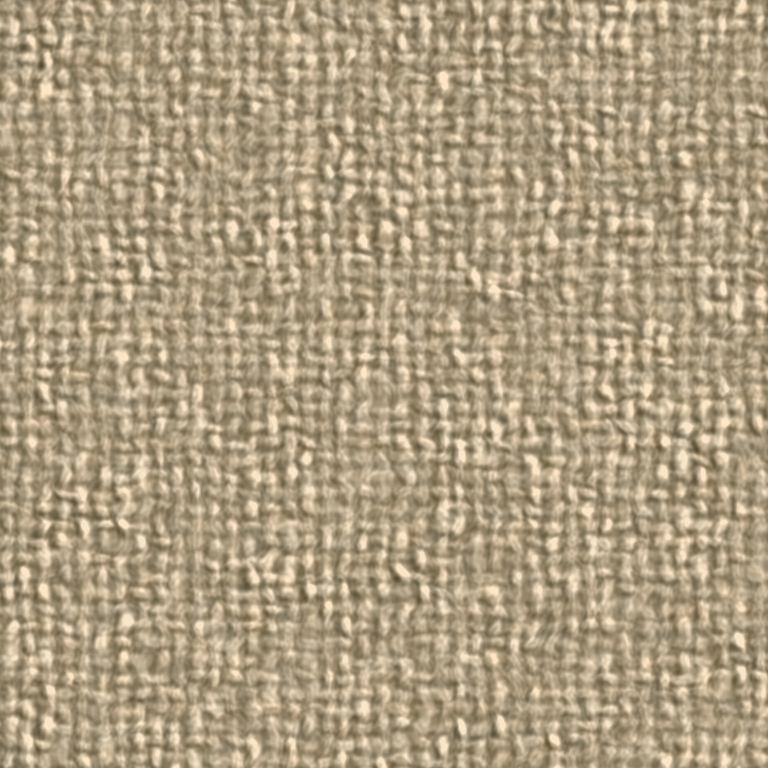
Write a WebGL 2 fragment shader that draws this texture.

```glsl
#version 300 es
precision highp float;
// Coarse plain-weave burlap: a checkerboard of raised warp and weft floats,
// each a firm elongated bump with its own size, place and brightness.
// Gradient noise bends the threads; a shifted height sample gives the relief.

#define THREADS vec2(41.0, 46.0)      // warp and weft threads per canvas
#define WARP_SIZE vec2(0.36, 0.62)    // radii of an upright float, in cells
#define WEFT_SIZE vec2(0.58, 0.34)    // radii of a level float, in cells
#define WEFT_LEVEL 0.78               // brightness of weft against warp
#define JITTER 0.26                   // displacement of single floats
#define LIGHT_SHIFT vec2(0.24, 0.20)  // direction and reach of the light
#define RELIEF 0.80                   // strength of the side lighting
#define CONTRAST 0.22
#define FIBRE 0.17                    // strength of the fine strands
#define MEAN_HEIGHT 0.53
#define MEAN_TONE 0.68
#define LINEN vec3(0.65, 0.59, 0.48)

uniform vec2 u_resolution;
out vec4 fragColor;

vec3 hash3(vec2 p) {
    vec3 q = fract(p.xyx * vec3(0.1031, 0.1030, 0.0973));
    q += dot(q, q.yxz + 33.33);
    return fract((q.xxy + q.yzz) * q.zyx);
}

float gradientDot(vec2 corner, vec2 offset) {
    float angle = 6.28318 * hash3(corner + 171.0).x;
    return dot(vec2(cos(angle), sin(angle)), offset);
}

float gradientNoise(vec2 p) {
    vec2 i = floor(p), f = p - i;
    vec2 u = f * f * f * (f * (f * 6.0 - 15.0) + 10.0);
    float low = mix(gradientDot(i, f),
                    gradientDot(i + vec2(1, 0), f - vec2(1, 0)), u.x);
    float high = mix(gradientDot(i + vec2(0, 1), f - vec2(0, 1)),
                     gradientDot(i + vec2(1, 1), f - vec2(1, 1)), u.x);
    return mix(low, high, u.y);
}

// Sum of the bumps from the surrounding thread crossings
float weaveHeight(vec2 p) {
    vec2 home = floor(p);
    float height = 0.0;
    for (int y = -1; y <= 1; y++) {
        for (int x = -1; x <= 1; x++) {
            vec2 cell = home + vec2(x, y);
            vec3 rnd = hash3(cell + 40.0);
            vec3 form = hash3(cell + 307.0);
            bool warpOnTop = mod(cell.x + cell.y, 2.0) < 0.5;
            vec2 size = warpOnTop ? WARP_SIZE : WEFT_SIZE;
            float level = warpOnTop ? 1.0 : WEFT_LEVEL;
            level *= mix(0.65, 1.35, rnd.z);
            vec2 d = p - cell - 0.5 - (rnd.xy - 0.5) * JITTER;
            d.x += d.y * (form.x - 0.5) * 0.5;
            d.y += d.x * (form.z - 0.3) * 0.4;
            d /= size * mix(0.85, 1.15, form.y);
            height += level * exp(-pow(dot(d, d), 1.5));
        }
    }
    return height;
}

void main() {
    vec2 p = gl_FragCoord.xy / u_resolution.y * THREADS;

    // Bent threads: slow drift plus kinks
    vec2 slow = p * 0.19, quick = p * 0.8;
    p += 0.4 * vec2(gradientNoise(slow), gradientNoise(slow + 57.3));
    p += 0.22 * vec2(gradientNoise(quick + 19.7), gradientNoise(quick + 83.1));

    // Side-lit weave, worn flatter in some patches
    float height = weaveHeight(p);
    float relief = height - weaveHeight(p + LIGHT_SHIFT);
    float wear = 1.0 + 0.6 * gradientNoise(p * 0.23 + 31.0);
    float change = CONTRAST * wear * (height - MEAN_HEIGHT + RELIEF * relief);

    // Fine strands and uneven dye
    change += FIBRE * gradientNoise(p * vec2(3.9, 2.7) + 11.0);
    change += 0.04 * gradientNoise(p * 0.5 + 64.0);

    // Bright crests stretch the upper tones
    float tone = MEAN_TONE + change + 0.5 * (change * change - 0.013);
    tone = clamp(tone, 0.32, 0.98);

    // Straw-coloured ramp with faint warm and cool patches
    vec3 colour = LINEN + (tone - LINEN.r) * vec3(1.0, 0.94, 0.91);
    colour += vec3(0.02, 0.0, -0.02) * gradientNoise(p * 0.7 + 140.0);
    fragColor = vec4(colour, 1.0);
}
```
